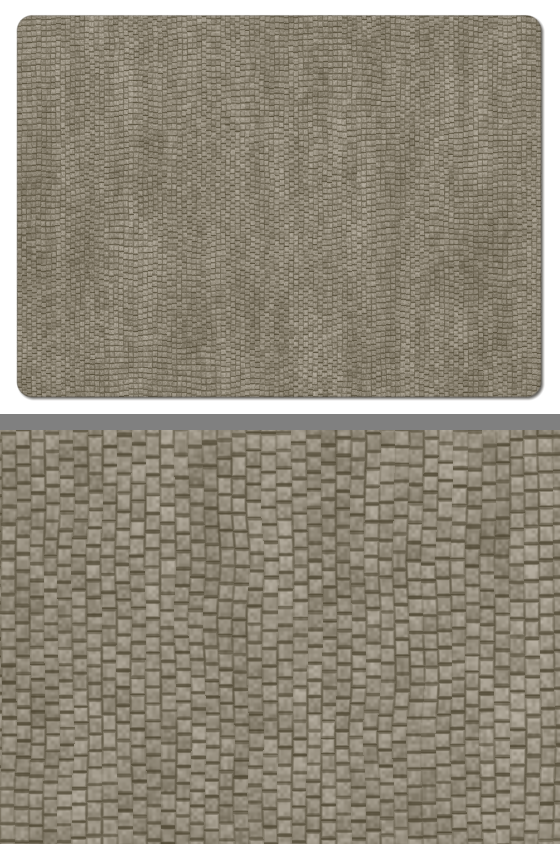
Top, the full canvas; bottom, a detail of the centre.
Write a WebGL 2 fragment shader that draws this texture.

```glsl
#version 300 es
precision highp float;
// A rounded mat of embossed woven cloth on white, with a soft drop shadow.
// Narrow columns are cut into small bricks; each column slides by a noise-driven
// phase, so neighbours form slanted steps, level runs and staggered bonds.

uniform vec2 u_resolution;
out vec4 outColor;

// Layout, in units of the canvas height
const float ASPECT = 1.3545;
const vec2 MAT_CENTER = vec2(0.675, 0.502);
const vec2 MAT_HALF = vec2(0.634, 0.461);
const float CORNER_RADIUS = 0.037;
const vec2 SHADOW_SHIFT = vec2(0.0045, -0.0045);
const float SHADOW_BLUR = 0.006;

// Weave
const float COLUMNS = 108.0;       // across the mat
const float ROWS = 65.0;           // down the mat
const float ROW_GAP = 0.0016;      // half widths of the grooves
const float COLUMN_GAP = 0.0010;
const float SLANT = 2.2;           // phase shared by neighbouring columns
const float STAGGER = 0.5;         // phase between odd and even columns
const float JITTER = 0.22;         // loose phase of each column
const float GRAIN_SCALE = 330.0;

// Colours
const vec3 GROOVE = vec3(0.30, 0.27, 0.19);
const vec3 THREAD_DARK = vec3(0.44, 0.41, 0.34);
const vec3 THREAD_LIGHT = vec3(0.71, 0.68, 0.625);
const vec3 SHADOW = vec3(0.30, 0.29, 0.27);
const vec3 PAPER = vec3(1.0);

// Integer hash of a lattice point, 0 to 1
float hash(vec2 cell) {
    uvec2 q = uvec2(ivec2(floor(cell))) * uvec2(1597334673u, 3812015801u);
    uint n = (q.x ^ q.y) * 1597334673u;
    n = (n ^ (n >> 15)) * 2246822519u;
    n ^= n >> 13;
    return float(n >> 8) / 16777216.0;
}

float valueNoise(vec2 p) {
    vec2 i = floor(p), f = fract(p);
    f = f * f * (3.0 - 2.0 * f);
    float low = mix(hash(i), hash(i + vec2(1, 0)), f.x);
    float high = mix(hash(i + vec2(0, 1)), hash(i + vec2(1, 1)), f.x);
    return mix(low, high, f.y);
}

float roundedBox(vec2 p, vec2 halfSize, float radius) {
    vec2 q = abs(p) - halfSize + radius;
    return length(max(q, 0.0)) + min(max(q.x, q.y), 0.0) - radius;
}

float groove(float dist, float halfWidth, float soft) {
    return 1.0 - smoothstep(halfWidth - soft, halfWidth + soft, dist);
}

// Vertical slide of a column, in rows
float columnPhase(float column, float y) {
    float slant = SLANT * valueNoise(vec2(column * 0.21, y * 3.5));
    float bond = smoothstep(0.4, 0.6, valueNoise(vec2(column * 0.16 + 40.0, y * 4.0)));
    return slant + STAGGER * mod(column, 2.0) * bond + JITTER * hash(vec2(column, 91));
}

vec3 weave(vec2 p, float pixel) {
    vec2 pitch = 2.0 * MAT_HALF / vec2(COLUMNS, ROWS);
    vec2 grid = (p - MAT_CENTER + MAT_HALF) / pitch;
    // Slight waver of the columns
    grid.x += 0.3 * (valueNoise(vec2(grid.x * 0.25, grid.y * 0.3)) - 0.5);

    float column = floor(grid.x);
    float rowPos = grid.y + columnPhase(column, p.y);
    vec2 brick = vec2(column, floor(rowPos));
    vec2 local = vec2(fract(grid.x), fract(rowPos));
    vec2 edge = min(local, 1.0 - local) * pitch;

    // Grooves fade in places, so some bricks join sideways
    float seam = floor(grid.x + 0.5);
    float seamDepth = mix(0.1, 1.0, valueNoise(vec2(seam * 3.0, grid.y * 0.45)));
    float rowDepth = mix(0.6, 1.0, hash(brick + 17.0));
    float soft = 0.75 * pixel + 0.0003;
    float across = groove(edge.y, ROW_GAP * mix(0.7, 1.2, hash(brick + 53.0)), soft);
    float down = groove(edge.x, COLUMN_GAP, soft);
    float depth = max(across * rowDepth, down * seamDepth * 0.8);

    // Tone: brick, column band, relief, worn patches and grain
    float tone = 0.52 + 0.30 * (hash(brick) - 0.5);
    tone += 0.30 * (valueNoise(vec2(column * 0.35, p.y * 5.0)) - 0.5);
    tone += 0.20 * (local.y - 0.5);
    tone += 0.16 * (valueNoise(p * 9.0) - 0.5);
    tone += 0.45 * (valueNoise(p * GRAIN_SCALE) - 0.5);
    tone += 0.08 * (p.y - 0.5);
    vec3 thread = mix(THREAD_DARK, THREAD_LIGHT, clamp(tone, 0.0, 1.0));
    return mix(thread, GROOVE, depth * 0.85);
}

void main() {
    vec2 p = gl_FragCoord.xy / u_resolution * vec2(ASPECT, 1.0);
    float pixel = 1.0 / u_resolution.y;

    // Paper and drop shadow
    float shade = roundedBox(p - MAT_CENTER - SHADOW_SHIFT, MAT_HALF, CORNER_RADIUS);
    float shadow = 1.0 - smoothstep(-SHADOW_BLUR, SHADOW_BLUR, shade);
    vec3 color = mix(PAPER, SHADOW, shadow * 0.85);

    // Mat with a slightly darkened rim
    float mat = roundedBox(p - MAT_CENTER, MAT_HALF, CORNER_RADIUS);
    vec3 cloth = weave(p, pixel) * mix(0.82, 1.0, smoothstep(0.0, 0.004, -mat));
    color = mix(color, cloth, 1.0 - smoothstep(-pixel, pixel, mat));
    outColor = vec4(color, 1.0);
}
```
